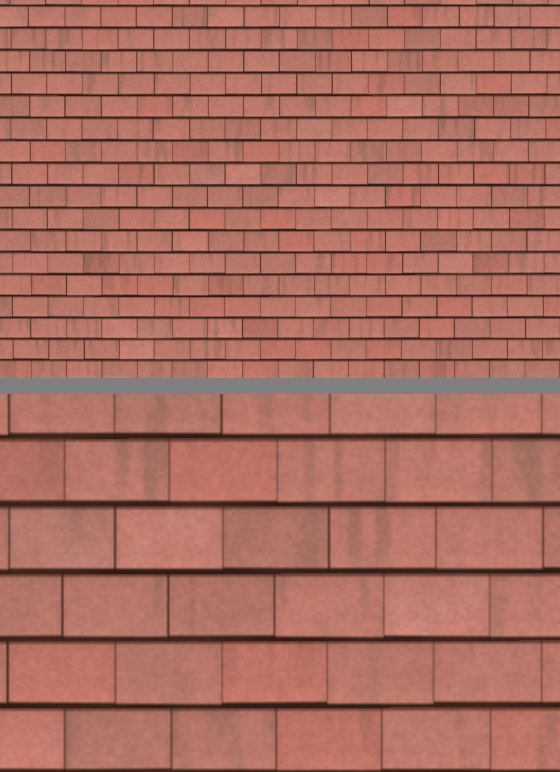
Top, the full canvas; bottom, a detail of the centre.
This texture is drawn by a WebGL 1 fragment shader. Its source:

```glsl
precision highp float;
uniform vec2 u_resolution;

float hash(vec2 p) {
  vec3 q = fract(vec3(p.xyx) * 0.1031);
  q += dot(q, q.yzx + 33.33);
  return fract((q.x + q.y) * q.z);
}

float noise(vec2 p) {
  vec2 i = floor(p), f = fract(p);
  f = f * f * (3.0 - 2.0 * f);
  return mix(mix(hash(i), hash(i + vec2(1.0, 0.0)), f.x),
             mix(hash(i + vec2(0.0, 1.0)), hash(i + vec2(1.0, 1.0)), f.x), f.y);
}

// Fired clay: tone per tile, vertical weather streaks, blotches and grain
vec3 clayColor(vec2 tile, vec2 local, vec2 uv) {
  float tone = hash(tile + 17.0);
  float streak = noise(vec2(local.x * 8.0 + tone * 90.0, local.y * 0.6 + tile.y * 3.0));
  float blotch = noise(uv * vec2(60.0, 42.0));
  float weathering = 0.4 * tone * tone * tone + 0.15 * blotch
                   + smoothstep(0.5, 0.95, streak) * (0.1 + 0.65 * hash(tile + 41.0));
  vec3 color = mix(vec3(0.758, 0.482, 0.428), vec3(0.61, 0.425, 0.375), min(weathering, 1.0));

  // A few redder and a few paler tiles
  color += vec3(0.008, -0.02, -0.02) * smoothstep(0.6, 1.0, hash(tile + 73.0));
  color += 0.04 * step(0.93, hash(tile + 91.0)) * blotch;

  float grain = 0.6 * noise(uv * vec2(500.0, 340.0)) + 0.4 * noise(uv * vec2(230.0, 155.0));
  return color * (1.0 + 0.12 * (grain - 0.5));
}

void main() {
  vec2 uv = gl_FragCoord.xy / u_resolution;
  vec2 pixel = vec2(15.77, 17.12) / u_resolution;

  // Courses run downward with a slight bow in their spacing
  float down = 1.0 - uv.y;
  float v = down * 17.12 - 0.27 - 1.15 * down * down * (1.0 - down);
  v += 0.03 * (noise(vec2(uv.x * 5.0, 3.0)) - 0.5);
  float row = floor(v);
  float y = v - row;

  // Alternate courses shift by half a tile; tiles narrow a little downward
  float x = uv.x * (15.63 + 0.016 * row) - 0.8 + 0.513 * mod(row, 2.0)
          - 0.006 * row + 0.02 * (hash(vec2(row, 5.0)) - 0.5);
  float nearest = floor(x + 0.5);
  float joint = nearest + 0.03 * (hash(vec2(nearest, row)) - 0.5);
  float side = x - joint;
  vec2 tile = vec2(side < 0.0 ? nearest - 1.0 : nearest, row);
  vec2 local = vec2(x - tile.x, y);

  vec3 color = clayColor(tile, local, uv);

  // Shade cast by the course above, and a faint worn lower lip
  color *= 1.0 - 0.07 * exp(-y * 8.0);
  color *= 1.0 + 0.03 * smoothstep(0.65, 0.85, y);

  // Thin soft side joints, most of them tight and a few open
  float gap = hash(vec2(nearest, row) + 29.0);
  float jointMask = 1.0 - smoothstep(0.0, 0.014 + 0.006 * gap + pixel.x * 0.5, abs(side));
  color *= 1.0 - 0.06 * exp(-abs(side) * 25.0);
  color = mix(color, vec3(0.29, 0.17, 0.14), jointMask * (0.35 + 0.55 * gap * gap));

  // Uneven lower edges over a dark overlap shadow, blurred on both sides
  float edge = 0.918 + 0.03 * hash(tile + 57.0)
             + 0.025 * (hash(tile + 63.0) - 0.5) * (local.x - 0.5);
  float overlap = smoothstep(edge - 0.03 - pixel.y * 0.5, edge + 0.02 + pixel.y * 0.5, y);
  float softShadow = 0.65 * (1.0 - smoothstep(0.0, 0.07 + pixel.y * 0.5, y));
  float depth = 0.88 + 0.12 * noise(vec2(uv.x * 40.0, row * 7.0));
  color = mix(color, vec3(0.19, 0.1, 0.07), max(overlap * depth, softShadow));

  gl_FragColor = vec4(color, 1.0);
}
```
